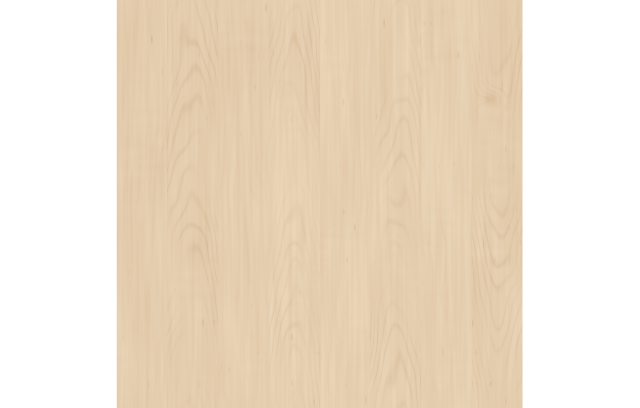
This texture is drawn by a Shadertoy shader. Its source:

```glsl
const vec3 WOOD = vec3(0.897, 0.806, 0.686);
const vec3 MARGIN = vec3(1.0);
const vec3 TONE_TINT = vec3(0.75, 1.0, 1.25);   // darker wood is also warmer
const float PANEL_LEFT = 0.1823;
const float PANEL_RIGHT = 0.8164;
const float PLANKS = 8.0;
const float ARCHES = 13.0;          // whole count per height, so it wraps
const float ARCH_BEND = 11.0;
const float RING_SHARPNESS = 5.0;
const float RING_DEPTH = 0.036;
const float FIBRE_DEPTH = 0.026;
const float CLOUD_DEPTH = 0.022;
const float FLAME_DEPTH = 0.014;
const float PORE_DEPTH = 0.05;
const float PLANK_CONTRAST = 0.02;
const vec2 KNOT = vec2(0.92, 0.757);
const float KNOT_DEPTH = 0.045;
const float TAU = 6.2831853;

float hash(vec2 p) {
    vec3 q = fract(vec3(p.xyx) * 0.1031);
    q += dot(q, q.yzx + 33.33);
    return fract((q.x + q.y) * q.z);
}

float cornerSlope(vec2 cell, vec2 offset, float rows, float seed) {
    cell.y = mod(cell.y, rows);
    float angle = TAU * hash(cell + vec2(seed * 17.0 + 50.0, seed * 5.0));
    return dot(vec2(cos(angle), sin(angle)), offset);
}

// Gradient noise that repeats vertically after a whole number of rows
float noise(vec2 p, float rows, float seed) {
    vec2 i = floor(p), f = fract(p);
    vec2 s = f * f * f * (f * (f * 6.0 - 15.0) + 10.0);
    vec2 e = vec2(1.0, 0.0);
    float low = mix(cornerSlope(i, f, rows, seed),
                    cornerSlope(i + e.xy, f - e.xy, rows, seed), s.x);
    float high = mix(cornerSlope(i + e.yx, f - e.yx, rows, seed),
                     cornerSlope(i + e.xx, f - e.xx, rows, seed), s.x);
    return mix(low, high, s.y);
}

float grain(vec2 p, vec2 cells, float seed) {
    return noise(p * cells, cells.y, seed);
}

// Growth rings: nested arches on odd planks, near-straight lines on even ones
float rings(vec2 p, float plank, float across, float knot) {
    float arched = mod(plank, 2.0);
    float side = across - 0.2 * (hash(vec2(plank, 3.0)) - 0.5);
    float facing = hash(vec2(plank, 8.0)) < 0.3 ? -1.0 : 1.0;
    float wobble = 1.6 * grain(p, vec2(10.0, 3.0), plank + 20.0)
                 + 0.8 * grain(p, vec2(26.0, 9.0), plank + 21.0);
    float bow = ARCH_BEND * side * side;
    float height = arched > 0.5 ? facing * ARCHES * p.y + bow : p.y + 6.0 * side;
    float phase = height + wobble + 2.5 * knot;
    float line = pow(0.5 + 0.5 * cos(TAU * phase), RING_SHARPNESS);
    float patches = smoothstep(-0.35, 0.4, grain(p, vec2(9.0, 4.0), plank + 30.0));
    return line * patches * mix(0.4, 1.0, arched);
}

float woodTone(vec2 p) {
    float plank = clamp(floor(p.x * PLANKS), 0.0, PLANKS - 1.0);
    float across = p.x * PLANKS - plank - 0.5;

    vec2 toKnot = p - KNOT;
    toKnot.y -= round(toKnot.y);
    float knot = exp(-dot(toKnot * vec2(34.0, 42.0), toKnot * vec2(34.0, 42.0)));

    float tone = PLANK_CONTRAST * (hash(vec2(plank, 41.0)) - 0.5);
    tone -= RING_DEPTH * rings(p, plank, across, knot);

    // Fibres and broad soft clouds
    tone += FIBRE_DEPTH * grain(p, vec2(125.0, 6.0), plank);
    tone += FIBRE_DEPTH * 0.8 * grain(p, vec2(55.0, 3.0), plank + 10.0);
    tone += CLOUD_DEPTH * grain(p, vec2(11.0, 3.0), plank + 40.0);

    // Faint cross figure
    float figured = smoothstep(-0.1, 0.4, grain(p, vec2(8.0, 4.0), plank + 50.0));
    tone += FLAME_DEPTH * figured * grain(p, vec2(14.0, 46.0), plank + 51.0);

    // Short dark pores
    float pore = smoothstep(0.4, 0.7, grain(p, vec2(110.0, 26.0), plank + 60.0));
    tone -= PORE_DEPTH * pore;

    // Plank joint and knot heart
    float joint = smoothstep(0.475, 0.5, abs(across));
    tone -= 0.008 * joint;
    tone -= KNOT_DEPTH * pow(knot, 3.0);
    return tone;
}

void mainImage(out vec4 fragColor, in vec2 fragCoord) {
    vec2 uv = fragCoord / iResolution.xy;
    vec2 panel = vec2((uv.x - PANEL_LEFT) / (PANEL_RIGHT - PANEL_LEFT), uv.y);
    vec3 wood = WOOD + TONE_TINT * woodTone(panel);

    float soft = 0.5 / iResolution.x;
    float inside = smoothstep(PANEL_LEFT - soft, PANEL_LEFT + soft, uv.x)
                 * (1.0 - smoothstep(PANEL_RIGHT - soft, PANEL_RIGHT + soft, uv.x));
    fragColor = vec4(mix(MARGIN, wood, inside), 1.0);
}
```
